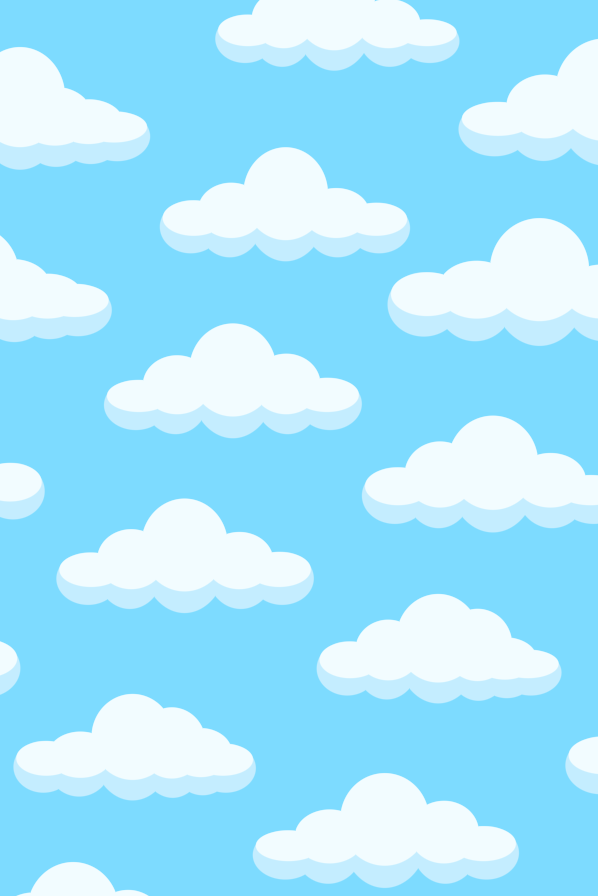
Reproduce this pattern procedurally as a Shadertoy shader.

```glsl
// Flat cartoon clouds with scalloped, shaded undersides drifting in staggered rows over a blue sky.

const vec3 SKY   = vec3(0.49, 0.86, 1.00);
const vec3 SHADE = vec3(0.77, 0.93, 1.00);
const vec3 LIT   = vec3(0.95, 0.99, 1.00);

// Layout, in canvas widths
const vec2  FIRST_CLOUD   = vec2(0.65, 0.045);  // base of the lowest cloud
const float ROW_PITCH     = 0.1515;
const float ROW_SHIFT     = -0.4336;            // sideways step from row to row
const float COLUMN_PITCH  = 0.957;
const vec2  PLACE_JITTER  = vec2(0.045, 0.02);
const float HALF_WIDTH    = 0.192;
const float WIDTH_VARIETY = 0.045;

// Cloud shape, in cloud half-widths
const float PEAK_HEIGHT   = 0.75;
const float HEIGHT_FALL   = 0.60;  // height ratio from one puff to the next
const float PUFF_RADIUS   = 0.25;
const float PEAK_WIDENING = 0.10;
const float SHADE_DEPTH   = 0.175;
const float END_LIFT      = 0.018;
const float LONG_SIDE_ODDS = 0.5;  // chance of three puffs beside the peak

float hash(vec2 p) {
    vec3 q = fract(p.xyx * vec3(0.1031, 0.1030, 0.0973));
    q += dot(q, q.yzx + 33.33);
    return fract((q.x + q.y) * q.z);
}

// Approximate signed distance to an axis-aligned ellipse
float ellipseDistance(vec2 p, vec2 radii) {
    vec2 q = p / radii;
    float f = length(q) + 1e-5;
    return (f - 1.0) * f / max(length(q / radii), 1e-5);
}

// Distances to the whole cloud (x) and to its lit part (y)
vec2 cloudDistance(vec2 p, vec2 id) {
    if (hash(id + 7.3) < 0.4) p.x = -p.x;
    float rightPuffs = hash(id + 19.1) < LONG_SIDE_ODDS ? 3.0 : 2.0;
    float body = 1e3, lit = 1e3;

    for (float i = -2.0; i <= 3.0; i++) {
        if (i > rightPuffs) break;
        // 0 at the peak, 2 at either end
        float outward = i < 0.0 ? -i : 2.0 * i / rightPuffs;
        float side = sign(i);
        float vary = hash(id * 5.0 + vec2(i, 41.0)) - 0.5;

        float x = side * outward * (0.5 - 0.06 * outward) + 0.04 * vary;
        float height = PEAK_HEIGHT * pow(HEIGHT_FALL, outward);
        height *= 1.0 + vary * (outward > 0.0 ? 0.32 : 0.08);
        float width = PUFF_RADIUS + PEAK_WIDENING * exp2(-2.0 * outward);
        float base = END_LIFT * outward;
        float depth = SHADE_DEPTH - 0.015 * outward;

        // The shaded puff shares the lit top but hangs lower and further out
        vec2 litCenter = vec2(x, base + 0.5 * height);
        vec2 bodyCenter = litCenter + vec2(0.012 * side * outward, -0.5 * depth);
        float litPuff = ellipseDistance(p - litCenter, vec2(width, 0.5 * height));
        float bodyPuff = ellipseDistance(p - bodyCenter, vec2(width, 0.5 * (height + depth)));
        lit = min(lit, litPuff);
        body = min(body, min(litPuff, bodyPuff));
    }
    return vec2(body, lit);
}

void mainImage(out vec4 fragColor, in vec2 fragCoord) {
    vec2 p = fragCoord / iResolution.x;
    float edge = 0.8 / iResolution.x;
    vec3 color = SKY;
    float nearestRow = floor((p.y - FIRST_CLOUD.y) / ROW_PITCH);

    // Paint the neighbouring rows from top to bottom
    for (float step = 1.0; step >= -1.0; step--) {
        float row = nearestRow + step;
        float rowStart = FIRST_CLOUD.x + row * ROW_SHIFT;
        float column = round((p.x - rowStart) / COLUMN_PITCH);
        vec2 id = vec2(column, row);

        vec2 center = vec2(rowStart + column * COLUMN_PITCH, FIRST_CLOUD.y + row * ROW_PITCH);
        center += (vec2(hash(id + 3.7), hash(id + 11.9)) - 0.5) * PLACE_JITTER;
        float scale = HALF_WIDTH + WIDTH_VARIETY * hash(id + 27.5);

        vec2 d = cloudDistance((p - center) / scale, id) * scale;
        vec2 cover = 1.0 - smoothstep(-edge, edge, d);
        color = mix(color, SHADE, cover.x);
        color = mix(color, LIT, cover.y);
    }
    fragColor = vec4(color, 1.0);
}
```
